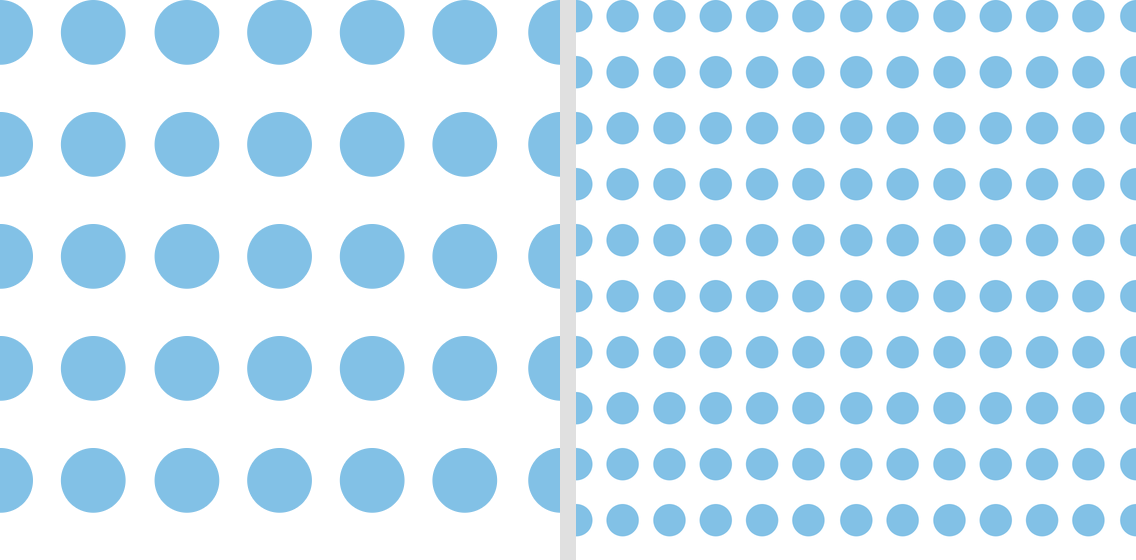
Left, the tile; right, the same tile 2 across and 2 down.
This pattern is drawn by a WebGL 2 fragment shader. Its source:

```glsl
#version 300 es
precision highp float;
// Flat blue dots on white, six columns by five rows, wrapping at every edge.
// Each pixel finds its nearest column and row, then measures the distance to
// that dot. Columns sit slightly unevenly; rows are evenly spaced.

uniform vec2 u_resolution;
out vec4 fragColor;

const vec2 REPEATS = vec2(6.0, 5.0);
const float DOT_RADIUS = 0.0578;
const float FIRST_COLUMN = 0.0011;
const float COLUMN_PITCH = 0.1654;  // a little under one sixth
const float COLUMN_JUMP = 0.0019;   // extra gap before the third column
const float ROW_PHASE = 0.711;      // dot height within its row

const vec3 PAPER = vec3(1.0);
const vec3 DOT_BLUE = vec3(0.51, 0.755, 0.9);

// Shortest signed offset on a canvas that wraps at 1.
vec2 wrapOffset(vec2 d) {
    return d - round(d);
}

// Centre of the dot nearest to p.
vec2 dotCentre(vec2 p, vec2 repeats) {
    float column = mod(round(p.x * repeats.x), repeats.x);
    float row = round(p.y * repeats.y - ROW_PHASE);
    float x = FIRST_COLUMN + COLUMN_PITCH * column
            + COLUMN_JUMP * step(1.5, column);
    return vec2(x, (row + ROW_PHASE) / repeats.y);
}

// Signed distance to a disc centred at the origin.
float discDistance(vec2 p, float radius) {
    return length(p) - radius;
}

// Antialiased coverage of a shape from its signed distance.
float coverage(float dist, float pixel) {
    return clamp(0.5 - dist / pixel, 0.0, 1.0);
}

void main() {
    vec2 uv = gl_FragCoord.xy / u_resolution;
    float pixel = 1.0 / min(u_resolution.x, u_resolution.y);

    vec2 local = wrapOffset(uv - dotCentre(uv, REPEATS));
    float ink = coverage(discDistance(local, DOT_RADIUS), pixel);

    fragColor = vec4(mix(PAPER, DOT_BLUE, ink), 1.0);
}
```
